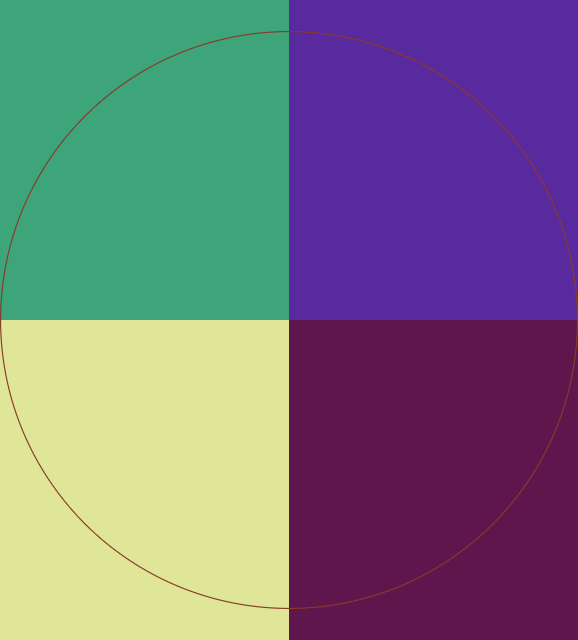
Reproduce this background procedurally as a Shadertoy shader.

```glsl
// Four flat colour quadrants with a thin ring spanning the canvas width.
#define CREAM  vec3(0.873, 0.902, 0.597)
#define PURPLE vec3(0.349, 0.161, 0.620)
#define PLUM   vec3(0.367, 0.086, 0.298)
#define GREEN  vec3(0.243, 0.643, 0.475)
#define RING   vec3(0.540, 0.220, 0.160)
#define RING_RADIUS 0.4990
#define RING_WIDTH  0.0020

// Coverage of the region where the signed distance is positive.
float coverage(float dist, float pixel) {
    return clamp(dist / pixel + 0.5, 0.0, 1.0);
}

void mainImage(out vec4 fragColor, in vec2 fragCoord) {
    // Centred coordinates; the canvas width is one unit.
    float pixel = 1.0 / iResolution.x;
    vec2 p = (fragCoord - 0.5 * iResolution.xy) * pixel;

    // Quadrants
    float right = coverage(p.x, pixel);
    float upper = coverage(p.y, pixel);
    vec3 color = mix(mix(CREAM, PLUM, right), mix(GREEN, PURPLE, right), upper);

    // Ring
    float ringDist = 0.5 * RING_WIDTH - abs(length(p) - RING_RADIUS);
    color = mix(color, RING, coverage(ringDist, pixel));

    fragColor = vec4(color, 1.0);
}
```
